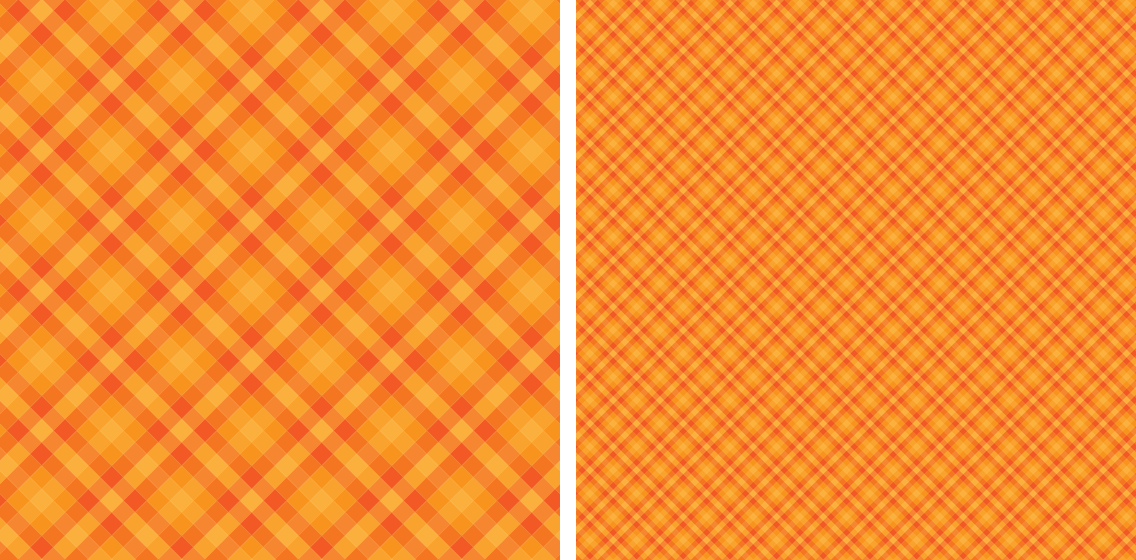
Left: one tile. Right: repeated 3 by 3.
Write a Shadertoy shader that draws this pattern.

```glsl
const float REPEATS = 4.0;               // plaid repeats across and down
const float BANDS = 6.0;                 // bands per repeat, each direction
const vec2 OFFSET = vec2(0.298, -0.076); // crossing position, in repeats
const float SEAM_WIDTH = 0.027;          // hairline width, in bands
const float SEAM_OPACITY = 0.45;

const vec3 RED    = vec3(0.949, 0.349, 0.145);
const vec3 DEEP   = vec3(0.961, 0.463, 0.129);
const vec3 CORAL  = vec3(0.965, 0.525, 0.188);
const vec3 ORANGE = vec3(0.973, 0.580, 0.114);
const vec3 AMBER  = vec3(0.976, 0.635, 0.176);
const vec3 LIGHT  = vec3(0.984, 0.690, 0.243);
const vec3 SEAM   = vec3(1.000, 0.820, 0.500);

// Colour where two bands cross; bands mirror around 0 and BANDS / 2
vec3 plaidColor(vec2 cell) {
    float middle = 0.5 * BANDS;
    ivec2 band = ivec2(abs(mod(cell + middle, BANDS) - middle) + 0.5);
    int lo = min(band.x, band.y);
    int hi = max(band.x, band.y);
    if (lo == hi) return lo == 1 ? RED : (lo == 2 ? ORANGE : LIGHT);
    if (lo == 1 || hi == 1) return hi == 2 ? DEEP : CORAL;
    return lo == 0 && hi == 3 ? LIGHT : AMBER;
}

// Box-filtered step across one pixel
vec2 smoothEdge(vec2 d, float pixel) {
    return clamp(d / pixel + 0.5, 0.0, 1.0);
}

void mainImage(out vec4 fragColor, in vec2 fragCoord) {
    vec2 p = fragCoord / iResolution.xy * REPEATS - OFFSET;
    vec2 bands = BANDS * vec2(p.x + p.y, p.x - p.y);
    float pixel = sqrt(2.0) * REPEATS * BANDS / min(iResolution.x, iResolution.y);

    // Blend the four cells around the nearest corner
    vec2 cell = floor(bands);
    vec2 edge = bands - cell - 0.5;
    vec2 blend = smoothEdge(edge, pixel);
    vec3 near = mix(plaidColor(cell), plaidColor(cell + vec2(1.0, 0.0)), blend.x);
    vec3 far = mix(plaidColor(cell + vec2(0.0, 1.0)), plaidColor(cell + 1.0), blend.x);
    vec3 color = mix(near, far, blend.y);

    // Pale hairlines between the cells
    vec2 seam = smoothEdge(edge + 0.5 * SEAM_WIDTH, pixel)
              - smoothEdge(edge - 0.5 * SEAM_WIDTH, pixel);
    color = mix(color, SEAM, SEAM_OPACITY * max(seam.x, seam.y));

    fragColor = vec4(color, 1.0);
}
```
